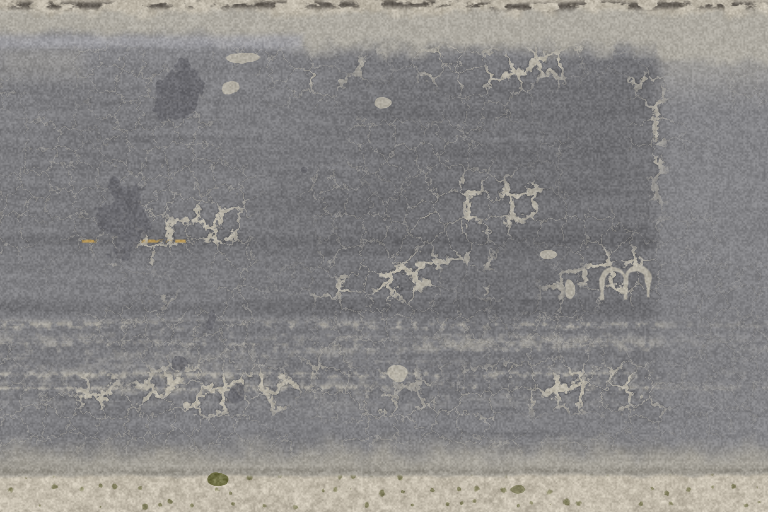
A Shadertoy shader for this texture:

```glsl
// Aerial view of a cracked, worn asphalt road between two sandy verges
#define CELLS 21.0
#define CRACK 0.022
#define GRAIN 0.11
#define SAND vec3(0.79, 0.76, 0.70)
#define DUST vec3(0.68, 0.665, 0.63)
#define ASPHALT vec3(0.485, 0.485, 0.497)
#define FILL vec3(0.73, 0.71, 0.66)
#define PAINT vec3(0.70, 0.58, 0.34)
#define TAR vec3(0.40, 0.40, 0.42)

// Areas of open cracking: centre, half size
const vec4 zones[8] = vec4[8](
    vec4(0.93, 0.87, 0.34, 0.035), vec4(0.37, 0.56, 0.1, 0.045),
    vec4(1.16, 0.46, 0.1, 0.05), vec4(0.7, 0.235, 0.6, 0.045),
    vec4(1.285, 0.72, 0.015, 0.16), vec4(0.28, 0.46, 0.06, 0.05),
    vec4(0.97, 0.6, 0.15, 0.05), vec4(0.75, 0.46, 0.22, 0.04));
// Tar repairs and sandy potholes: centre, radii
const vec4 tarSpots[6] = vec4[6](
    vec4(0.348, 0.825, 0.045, 0.048), vec4(0.24, 0.57, 0.047, 0.064),
    vec4(0.414, 0.38, 0.011, 0.026), vec4(0.348, 0.29, 0.017, 0.014),
    vec4(0.461, 0.225, 0.019, 0.021), vec4(0.595, 0.668, 0.008, 0.007));
const vec4 holes[6] = vec4[6](
    vec4(0.453, 0.828, 0.019, 0.015), vec4(0.748, 0.801, 0.016, 0.011),
    vec4(0.775, 0.273, 0.019, 0.016), vec4(1.113, 0.438, 0.011, 0.022),
    vec4(1.07, 0.503, 0.016, 0.008), vec4(0.469, 0.887, 0.034, 0.01));

float hash(vec2 p) {
    vec3 q = fract(p.xyx * 0.1031);
    q += dot(q, q.yzx + 33.33);
    return fract((q.x + q.y) * q.z);
}
vec2 hash2(vec2 p) { return vec2(hash(p), hash(p + 71.7)); }
float noise(vec2 p) {
    vec2 i = floor(p), f = fract(p);
    f *= f * (3.0 - 2.0 * f);
    return mix(mix(hash(i), hash(i + vec2(1, 0)), f.x),
               mix(hash(i + vec2(0, 1)), hash(i + 1.0), f.x), f.y);
}
float fbm(vec2 p) {
    float sum = 0.0, amp = 0.53;
    for (int i = 0; i < 4; i++) { sum += amp * noise(p); p = p * 2.03 + 17.3; amp *= 0.5; }
    return sum;
}
float band(float v, float centre, float width) {
    float d = (v - centre) / width;
    return exp(-d * d);
}
float box(vec2 p, vec4 b, float soft) {
    vec2 d = abs(p - b.xy) - b.zw;
    return 1.0 - smoothstep(-soft, soft, max(d.x, d.y));
}
float blob(vec2 p, vec4 e, float rough) {
    return 1.0 - smoothstep(0.9, 1.05, length((p - e.xy) / e.zw) + rough);
}
// Distance to the nearest border between irregular cells
float cellEdge(vec2 p) {
    vec2 cell = floor(p), near = vec2(0);
    float best = 9.0, edge = 9.0;
    for (int k = 0; k < 50; k++) {
        int j = k % 25;
        vec2 o = cell + vec2(j % 5, j / 5) - 2.0;
        vec2 r = o + 0.1 + 0.8 * hash2(o) - p, d = r - near;
        if (k < 25) { if (dot(r, r) < best) { best = dot(r, r); near = r; } }
        else if (dot(d, d) > 1e-4) edge = min(edge, dot(0.5 * (r + near), normalize(d)));
    }
    return edge;
}
float arch(vec2 q, float r) {
    float d = q.y > 0.0 ? abs(length(q) - r) : abs(abs(q.x) - r);
    return max(d, -0.033 - q.y);
}

void mainImage(out vec4 fragColor, in vec2 fragCoord) {
    vec2 p = fragCoord / iResolution.y;
    float broad = fbm(p * 5.0) - 0.5, mid = fbm(p * 28.0) - 0.5, fine = fbm(p * 95.0) - 0.5;
    float streak = fbm(p * vec2(3, 85)) - 0.5, y = p.y + 0.04 * mid;
    float right = smoothstep(1.26, 1.31, p.x + 0.03 * mid), left = 1.0 - right;

    // Asphalt tone: darker lane and long traffic bands
    float lane = smoothstep(0.35, 0.8, p.x) * left;
    vec3 col = ASPHALT + 0.05 * broad + 0.08 * streak * (1.0 - 0.7 * right) + 0.025 * right;
    col -= 0.035 * lane * smoothstep(0.36, 0.42, p.y) * smoothstep(0.9, 0.82, p.y);
    col -= left * (0.03 * band(p.y, 0.53, 0.02) + 0.045 * band(p.y, 0.395, 0.014));
    col += 0.03 * smoothstep(0.7, 0.92, p.y) * (1.0 - lane);

    // Abraded wheel track with bright streaks
    float track = smoothstep(0.17, 0.25, p.y) * smoothstep(0.385, 0.365, p.y);
    float lines = band(p.y, 0.365, 0.009) + band(p.y, 0.267, 0.007)
                + band(p.y, 0.242, 0.007) + 0.5 * band(p.y, 0.325, 0.016);
    float wear = track * (0.2 + 0.5 * lines) * smoothstep(-0.08, 0.18, 0.55 * fine + 0.45 * streak);
    col = mix(col, FILL, wear * (1.0 - 0.65 * right));

    // Crack network, wider inside damaged areas
    float damage = 0.0, rough = 1.1 * mid;
    for (int i = 0; i < 8; i++) damage = max(damage, box(p, zones[i], 0.025));
    vec2 warp = vec2(fine, fbm(p * 80.0 + 40.0) - 0.5);
    float edge = cellEdge(p * CELLS + 0.6 * warp);
    float opened = smoothstep(0.47, 0.7, noise(p * 24.0 + 9.0)) * damage;
    float width = CRACK * (0.7 + 4.5 * opened);
    float visible = 0.3 * smoothstep(0.35, 0.65, noise(p * 11.0)) + 0.15 * damage + 0.55 * opened;
    col -= 0.06 * visible * band(edge, width + 0.045, 0.04);
    col = mix(col, FILL, visible * (1.0 - 0.5 * right) * smoothstep(width + 0.025, width * 0.5, edge));

    // Potholes, curved breaks, centre line and tar
    for (int i = 0; i < 6; i++) col = mix(col, FILL, 0.85 * blob(p, holes[i], rough));
    float curve = min(arch(p - vec2(1.199, 0.451), 0.023), arch(p - vec2(1.244, 0.455), 0.022));
    col = mix(col, FILL, 0.9 * smoothstep(0.006, 0.002, curve + 0.012 * mid));
    float paint = max(box(p, vec4(0.174, 0.529, 0.014, 0.003), 0.002),
                      box(p, vec4(0.32, 0.529, 0.043, 0.003), 0.002));
    col = mix(col, PAINT, paint * smoothstep(-0.2, 0.05, fine));
    for (int i = 0; i < 6; i++) col = mix(col, TAR + 0.04 * mid, 0.8 * blob(p, tarSpots[i], 1.6 * rough));

    // Dust drifting in from both road edges
    float rim = 0.905 + 0.025 * smoothstep(0.62, 0.55, p.x) - 0.03 * right;
    float haze = right * smoothstep(0.77, 0.92, p.y) + 0.5 * box(p, vec4(0.08, 0.88, 0.08, 0.03), 0.03);
    col = mix(col, DUST, max(smoothstep(rim - 0.025, rim + 0.02, y), 0.65 * haze));
    col = mix(col, vec3(0.65, 0.65, 0.67), 0.7 * box(p, vec4(0.28, 0.918, 0.31, 0.014 + 0.02 * broad), 0.01));
    col = mix(col, DUST - 0.04 + 0.08 * streak, smoothstep(0.155, 0.085, y));
    col -= 0.09 * band(p.y + 0.006 * mid, 0.08, 0.007) * smoothstep(-0.2, 0.1, fine);

    // Sandy verges, broken dark rim at the top
    float verge = smoothstep(0.076, 0.066, p.y + 0.012 * mid);
    col = mix(col, SAND - 0.03 + 0.16 * fine, max(verge, 0.8 * smoothstep(0.965, 0.985, y)));
    float debris = band(p.y + 0.012 * broad, 0.989, 0.008) * smoothstep(0.46, 0.62, fbm(p * vec2(38, 70)));
    col = mix(col, vec3(0.3, 0.28, 0.26), 0.85 * debris);

    // Scattered plants and two larger tufts
    vec2 g = p * 34.0, id = floor(g), off = fract(g) - 0.25 - 0.5 * hash2(id);
    float size = 0.2 * hash(id + 5.0) * step(0.4, hash(id + 13.0));
    float plant = 0.65 * verge * step(0.03, size) * smoothstep(size + 0.06, size * 0.5, length(off) + 0.3 * fine);
    plant = max(plant, blob(p, vec4(0.426, 0.062, 0.02, 0.014), rough));
    plant = max(plant, 0.6 * blob(p, vec4(1.012, 0.043, 0.018, 0.01), rough));
    col = mix(col, vec3(0.43, 0.43, 0.27) + 0.2 * fine, plant);

    col += GRAIN * (noise(p * 300.0) - 0.5) + 0.05 * fine;
    fragColor = vec4(clamp(col, 0.0, 1.0), 1.0);
}
```
